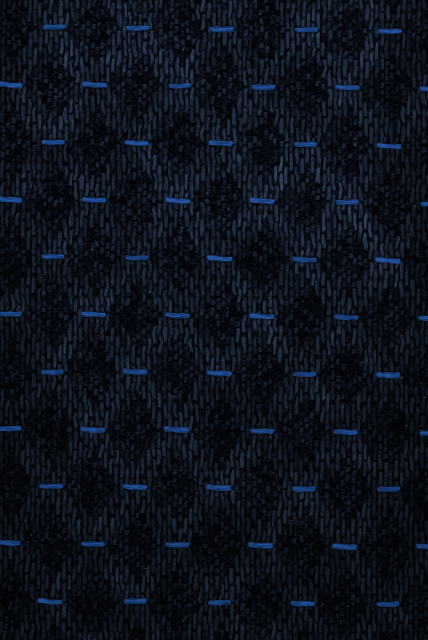
This texture is drawn by a Shadertoy shader. Its source:

```glsl
// Dark navy woven cloth: upright floating threads trace a diamond lattice,
// small nubs fill the diamonds, and a short blue stitch sits on every crossing.
// Threads live in staggered jittered cells; noise supplies fibres and wear.

float hash(vec2 p) {
    return fract(sin(dot(p, vec2(127.1, 311.7))) * 43758.5453);
}

float noise(vec2 p) {
    vec2 i = floor(p), f = fract(p);
    f = f * f * (3.0 - 2.0 * f);
    return mix(mix(hash(i), hash(i + vec2(1, 0)), f.x),
               mix(hash(i + vec2(0, 1)), hash(i + vec2(1, 1)), f.x), f.y);
}

// Distance from the nearest diamond edge, in lattice cells
float latticeEdge(vec2 q) {
    vec2 d = abs(fract(q + 0.5) - 0.5);
    return abs(d.x - d.y);
}

// Coverage of upright threads on a brick grid of n per cell;
// also gives the centre of the thread and its random value
float threads(vec2 q, vec2 n, vec2 halfSize, out vec2 centre, out float rnd) {
    float column = floor(q.x * n.x);
    float stagger = 0.5 * mod(column, 2.0);
    float y = q.y * n.y + stagger;
    vec2 id = vec2(column, floor(y));
    rnd = hash(id + n);
    centre = (id + vec2(0.5, 0.5 - stagger)) / n;
    vec2 f = vec2(fract(q.x * n.x), fract(y)) - 0.5;
    f.x += f.y * (rnd - 0.5) * 0.5 + (hash(id + 7.3) - 0.5) * 0.2;
    f.y += (hash(id + 3.1) - 0.5) * 0.16;
    vec2 a = abs(f) / halfSize;
    return (1.0 - smoothstep(0.6, 1.25, a.x)) * (1.0 - smoothstep(0.75, 1.1, a.y));
}

// Blue stitch nearest to q on one of the two interleaved grids: coverage, tone
vec2 stitch(vec2 q, vec2 cell, float shift, float px) {
    vec2 id = floor(q - shift + 0.5);
    float rnd = hash(id + shift * 9.0);
    vec2 f = (q - shift - id) * cell;
    f.x += (rnd - 0.5) * 0.004;
    f.y += (hash(id + 5.7) - 0.5) * 0.003 - f.x * (rnd - 0.35) * 0.1;
    f.y += f.x * f.x * 1.2;
    float fray = (noise(f * vec2(90, 500) + id * 13.0) - 0.5) * 0.003;
    vec2 d = abs(f) - vec2(0.0215 + 0.003 * rnd, 0.001);
    float dist = length(max(d, 0.0)) - 0.0048 + fray;
    float fibre = noise(f * vec2(70, 420) + id * 17.0);
    float tone = 0.3 + 0.75 * fibre + 0.25 * (rnd - 0.5) - max(f.y, 0.0) * 40.0;
    return vec2(1.0 - smoothstep(-px, px, dist), tone);
}

void mainImage(out vec4 fragColor, in vec2 fragCoord) {
    float px = 1.0 / iResolution.x;
    vec2 p = vec2(fragCoord.x, iResolution.y - fragCoord.y) * px;

    // Slightly skewed lattice, stitches at whole and half cells
    vec2 cell = vec2(0.1967, 0.268);
    vec2 q = (p - vec2(0.125 - 0.005 * p.y, 0.0645 + 0.01 * (p.x - 0.125))) / cell;
    vec2 w = q + (vec2(noise(p * 45.0), noise(p * 45.0 + 31.0)) - 0.5) * vec2(0.03, 0.04);

    // Ground weave
    float grain = noise(p * 190.0) * 0.6 + noise(p * 330.0 + 9.0) * 0.4;
    float fibre = noise(p * vec2(330, 75));
    float wear = noise(p * 14.0);
    vec3 color = mix(vec3(0.010, 0.016, 0.035), vec3(0.058, 0.076, 0.12),
                     smoothstep(0.38, 0.95, grain));

    // Small nubs, strongest inside the diamonds
    vec2 centre;
    float rnd;
    float nub = threads(w, vec2(16, 14), vec2(0.36, 0.36), centre, rnd);
    float inside = smoothstep(0.08, 0.25, latticeEdge(centre));
    nub *= mix(0.35, 0.85, inside) * smoothstep(0.1, 0.9, rnd) * (0.5 + 0.7 * grain);
    color = mix(color, vec3(0.11, 0.155, 0.225), nub);

    // Long floats along the diamond edges
    float strand = threads(w, vec2(16, 6), vec2(0.34, 0.44), centre, rnd);
    float band = 1.0 - smoothstep(0.10, 0.25, latticeEdge(centre));
    vec3 strandColor = mix(vec3(0.05, 0.08, 0.13), vec3(0.20, 0.27, 0.365),
                           fibre * 0.6 + rnd * 0.25 + grain * 0.2);
    color = mix(color, strandColor, strand * band * (0.6 + 0.35 * wear));

    // Light fades towards the foot and the sides
    color *= mix(1.12, 0.72, smoothstep(0.1, 1.5, p.y)) * (0.85 + 0.3 * wear);
    color *= 1.0 - 0.25 * smoothstep(0.3, 0.52, abs(p.x - 0.5));

    // Stray pale lint
    vec2 lintId = floor(p * 90.0);
    vec2 lintPos = fract(p * 90.0) - 0.3 - 0.4 * vec2(hash(lintId), hash(lintId + 4.0));
    float lint = step(0.988, hash(lintId + 21.0)) * (1.0 - smoothstep(0.08, 0.22, length(lintPos)));
    color = mix(color, vec3(0.30, 0.27, 0.25), lint * 0.8);

    // Blue stitches with a thin shadow around them
    for (int i = 0; i < 2; i++) {
        float shift = 0.5 * float(i);
        vec2 f = abs(fract(q - shift + 0.5) - 0.5) * cell;
        float shadow = 1.0 - smoothstep(0.0, 0.009, length(max(f - vec2(0.022, 0.004), 0.0)));
        color *= 1.0 - 0.6 * shadow;
        vec2 s = stitch(q, cell, shift, px);
        vec3 blue = mix(vec3(0.05, 0.15, 0.31), vec3(0.14, 0.34, 0.64), clamp(s.y, 0.0, 1.0));
        color = mix(color, blue * mix(1.05, 0.9, p.y / 1.5), s.x);
    }
    fragColor = vec4(color, 1.0);
}
```
